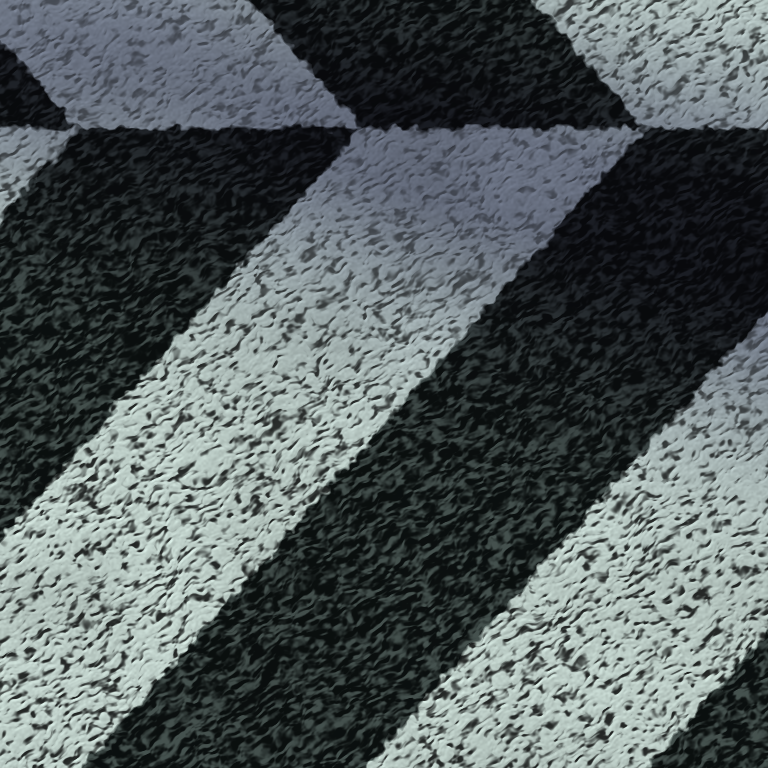
Write a WebGL 2 fragment shader that draws this texture.

```glsl
#version 300 es
precision highp float;
// Close view of a tufted chevron carpet: pale and near-black diagonal bands
// that swap colour at a horizontal fold. Fine stretched noise makes the short
// pile and its thin crevices; a slanted soft shadow cools the colours.

uniform vec2 u_resolution;
out vec4 fragColor;

float hash(vec2 p) {
  vec3 q = fract(vec3(p.xyx) * 0.1031);
  q += dot(q, q.yzx + 33.33);
  return fract((q.x + q.y) * q.z);
}

float noise(vec2 p) {
  vec2 cell = floor(p), f = fract(p);
  f = f * f * (3.0 - 2.0 * f);
  return mix(mix(hash(cell), hash(cell + vec2(1, 0)), f.x),
             mix(hash(cell + vec2(0, 1)), hash(cell + vec2(1, 1)), f.x), f.y);
}

vec2 noise2(vec2 p) {
  return vec2(noise(p), noise(p + 71.7)) - 0.5;
}

// Height of the pile: short strands stretched along a rising diagonal
float pile(vec2 p) {
  p += 0.012 * noise2(p * 20.0) + 0.0055 * noise2(p * 85.0 + 9.0);
  vec2 along = vec2(0.85, 0.53);
  vec2 q = vec2(dot(p, along), dot(p, vec2(-along.y, along.x)));
  return 0.70 * noise(q * vec2(98.0, 222.0) + 40.0)
       + 0.30 * noise(q * vec2(190.0, 330.0) + 90.0);
}

// 1 on pale bands, 0 on dark ones; the fold flips the sign of the stripes
float paleBand(vec2 p) {
  p += 0.009 * noise2(p * 84.0) + 0.006 * noise2(p * 170.0);
  float fold = 0.833 - p.y;
  float u = (p.x + 0.88 * abs(fold) - 0.471) / 0.3685;
  float stripe = (0.5 - abs(mod(u + 0.5, 2.0) - 1.0)) * 0.277;
  float soft = max(0.002, 0.8 / u_resolution.y);
  return 0.5 + 0.5 * clamp(stripe / soft, -1.0, 1.0) * clamp(fold / soft, -1.0, 1.0);
}

void main() {
  vec2 uv = gl_FragCoord.xy / u_resolution;

  // Slanted shadow, strongest near the fold, with a wide falloff
  float away = (uv.y - 0.965 + 0.30 * uv.x) / 0.235;
  float shadow = exp(-away * away) * (0.88 + 0.24 * noise(uv * 5.0));
  shadow = min(shadow, 1.0);

  // Pile relief, lit from the upper left
  float height = pile(uv);
  float relief = height - pile(uv + vec2(-0.0012, 0.0020));
  float grain = noise(uv * 300.0) - 0.5;

  // Pale yarn with thin dark crevices that fade inside the shadow
  float crevice = 1.0 - smoothstep(0.16, 0.52, height);
  vec3 pale = mix(vec3(0.725, 0.79, 0.765), vec3(0.40, 0.43, 0.495), shadow);
  pale *= 1.0 - crevice * mix(0.80, 0.34, shadow);
  pale *= 1.0 + mix(0.30, 0.22, shadow) * relief + 0.08 * grain;

  // Dark yarn with dim strand highlights
  float strand = smoothstep(0.30, 0.86, height + 0.25 * relief + 0.10 * grain);
  vec3 dark = mix(vec3(0.040, 0.058, 0.056), vec3(0.030, 0.034, 0.046), shadow);
  dark += strand * mix(vec3(0.225, 0.255, 0.245), vec3(0.070, 0.077, 0.092), shadow);

  // Broad unevenness from wear
  float wear = 0.95 + 0.10 * noise(uv * 9.0 + 3.0);
  fragColor = vec4(clamp(mix(dark, pale, paleBand(uv)) * wear, 0.0, 1.0), 1.0);
}
```
